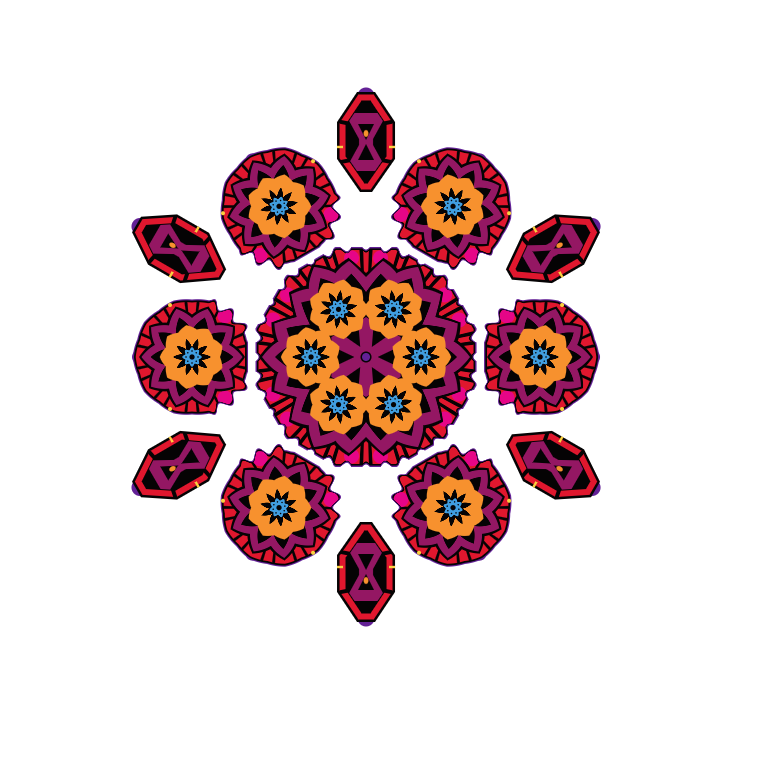
Write a Shadertoy shader that draws this pattern.

```glsl
// A six-fold mandala: a scalloped central disc, six round medallions and six pods.
// The plane is folded into one mirrored 30 degree wedge, then each motif is
// painted in layers from zigzag stars, circles and straight-sided shapes.

const float TAU = 6.2831853;
const float UNITS_PER_HEIGHT = 7.62;

const vec3 BLACK = vec3(0.02, 0.01, 0.015);
const vec3 MAGENTA = vec3(0.58, 0.09, 0.39);
const vec3 RED = vec3(0.88, 0.09, 0.18);
const vec3 ORANGE = vec3(0.97, 0.57, 0.18);
const vec3 BLUE = vec3(0.25, 0.62, 0.88);
const vec3 VIOLET = vec3(0.39, 0.13, 0.59);
const vec3 PINK = vec3(0.90, 0.02, 0.53);
const vec3 YELLOW = vec3(0.98, 0.82, 0.25);

// Paints a colour where distance d is negative, with a one pixel soft edge.
vec3 paint(vec3 base, vec3 ink, float d, float px) {
    return mix(base, ink, clamp(0.5 - d / px, 0.0, 1.0));
}

// Mirrors the plane into a wedge that lies above the x axis.
vec2 foldWedge(vec2 p, float count) {
    float sector = TAU / count;
    float a = mod(atan(p.y, p.x) + 0.5 * sector, sector) - 0.5 * sector;
    return length(p) * vec2(cos(a), abs(sin(a)));
}

// Triangle wave around the circle, 1 at angle zero.
float zigzag(float a, float count) {
    return abs(2.0 * fract(a * count / TAU) - 1.0);
}

float star(vec2 p, float count, float inner, float outer) {
    float rim = mix(inner, outer, zigzag(atan(p.y, p.x), count));
    return (length(p) - rim) * 0.85;
}

// Orange flower with a black star and a blue heart.
vec3 rosette(vec3 col, vec2 p, float radius, float px) {
    float r = length(p), a = atan(p.y, p.x);
    col = paint(col, ORANGE, star(p, 9.0, radius * 0.9, radius * 1.04), px);
    col = paint(col, BLACK, star(p, 10.0, 0.095, 0.19), px);
    col = paint(col, BLUE, r - 0.085 - 0.012 * cos(8.0 * a), px);
    vec2 petal = foldWedge(p, 8.0);
    col = paint(col, BLACK, length(petal - vec2(0.06, 0.0)) - 0.007, px);
    return paint(col, BLACK, r - 0.026, px);
}

// Round medallion; x points away from the centre of the mandala.
vec3 medallion(vec3 col, vec2 p, float px) {
    float r = length(p), a = atan(p.y, p.x);
    float scallop = smoothstep(1.85, 2.0, a) * (1.0 - smoothstep(2.65, 2.75, a));
    float rim = 0.575 + 0.018 * zigzag(a, 10.0);
    rim += scallop * (0.05 - 0.09 * pow(abs(cos(9.0 * a)), 2.0));
    float edge = max(r - rim, -p.x - 0.56);

    col = paint(col, VIOLET, length(p - vec2(0.53, 0.0)) - 0.07, px);
    col = paint(col, VIOLET, edge, px);
    col = paint(col, BLACK, edge + 0.012, px);
    float redBand = max(edge + 0.03, 0.012 - abs(zigzag(a, 10.0) - 0.35) * 0.14);
    col = paint(col, RED, redBand, px);
    col = paint(col, PINK, max(edge + 0.02, length(p - vec2(-0.33, 0.41)) - 0.075), px);
    col = paint(col, BLACK, star(p, 10.0, 0.425, 0.53), px);
    col = paint(col, MAGENTA, star(p, 10.0, 0.39, 0.505), px);
    col = paint(col, BLACK, star(p, 10.0, 0.27, 0.415), px);
    col = paint(col, YELLOW, length(p - vec2(0.22, 0.52)) - 0.02, px);
    return rosette(col, p, 0.31, px);
}

// Pointed pod; x is radial and y is the distance from its long axis.
vec3 pod(vec3 col, vec2 p, float px) {
    float outerSide = dot(p, vec2(0.555, 0.832)) - 0.352;
    float innerSide = dot(p, vec2(-0.572, 0.820)) - 0.335;
    float edge = max(max(outerSide, innerSide), max(p.y - 0.29, abs(p.x) - 0.50));
    float u = abs(p.x);

    col = paint(col, VIOLET, length(p - vec2(0.46, 0.0)) - 0.085, px);
    col = paint(col, BLACK, edge, px);
    col = paint(col, RED, max(edge + 0.025, 0.02 - abs(u - 0.15 - 0.2 * p.y)), px);
    col = paint(col, BLACK, edge + 0.085, px);
    float waist = (p.y - 0.07 - 0.55 * max(u - 0.03, 0.0)) * 0.87;
    col = paint(col, MAGENTA, max(max(edge + 0.095, waist), u - 0.29), px);
    float eye = max((p.y - 0.5 * (u - 0.02)) * 0.89, u - 0.18);
    col = paint(col, BLACK, eye, px);
    col = paint(col, ORANGE, length((p - vec2(0.085, 0.0)) * vec2(0.7, 1.0)) - 0.024, px);
    return paint(col, YELLOW, max(abs(p.x + 0.05) - 0.012, abs(p.y - 0.26) - 0.03), px);
}

// Central disc, drawn in the folded wedge; spoke holds axes of the 30 degree arm.
vec3 centralDisc(vec3 col, vec2 p, vec2 spoke, float px) {
    float r = length(p), a = atan(p.y, p.x);
    float rim = 1.15 - 0.075 * pow(abs(cos(18.0 * a)), 2.0);
    float edge = max(max(r - rim, p.x - 1.105), spoke.x - 1.10);
    float dip = 0.10 * smoothstep(0.1, 0.52, a);

    col = paint(col, VIOLET, edge, px);
    col = paint(col, BLACK, edge + 0.014, px);
    col = paint(col, RED, max(edge + 0.03, 0.02 - abs(zigzag(a, 18.0) - 0.25) * 0.2), px);
    col = paint(col, PINK, max(edge + 0.02, length(p - vec2(0.93, 0.37)) - 0.075), px);
    vec2 ring = p * (r + dip) / max(r, 0.001);
    col = paint(col, BLACK, star(ring, 18.0, 0.94, 1.07), px);
    col = paint(col, MAGENTA, star(ring, 18.0, 0.90, 1.04), px);
    col = paint(col, BLACK, star(ring, 18.0, 0.75, 0.91), px);

    // Star between the six inner rosettes.
    float arm = max(spoke.y - 0.05 - 0.08 * spoke.x, spoke.x - 0.40 + 0.6 * spoke.y);
    col = paint(col, MAGENTA, min(arm, r - 0.12), px);
    col = paint(col, BLACK, r - 0.055, px);
    col = paint(col, VIOLET, r - 0.04, px);
    return rosette(col, p - vec2(0.55, 0.0), 0.29, px);
}

void mainImage(out vec4 fragColor, in vec2 fragCoord) {
    float px = UNITS_PER_HEIGHT / iResolution.y;
    vec2 p = (fragCoord - vec2(0.4766, 0.5315) * iResolution.xy) * px;
    vec2 wedge = foldWedge(p, 6.0);
    vec2 axis = vec2(cos(TAU / 12.0), sin(TAU / 12.0));
    vec2 spoke = vec2(dot(wedge, axis), wedge.x * axis.y - wedge.y * axis.x);

    vec3 col = vec3(1.0);
    col = centralDisc(col, wedge, spoke, px);
    col = medallion(col, wedge - vec2(1.74, 0.0), px);
    col = pod(col, spoke - vec2(2.15, 0.0), px);
    fragColor = vec4(col, 1.0);
}
```
